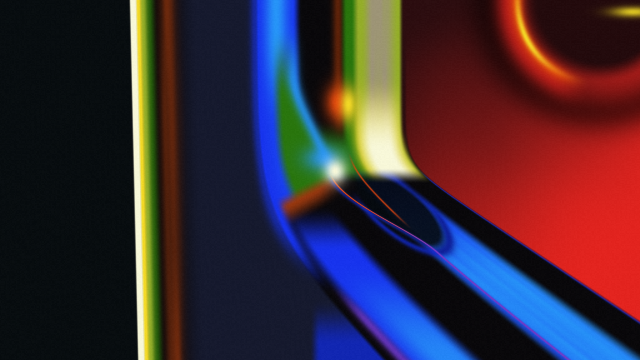
Give the GLSL for this background, as a WebGL 1 fragment shader.

```glsl
precision highp float;
uniform vec2 u_resolution;

const float ASPECT = 16.0 / 9.0;
const float GRAIN = 0.015;
const vec2 HOT_SPOT = vec2(0.931, 0.475);
const vec2 RING_CENTER = vec2(1.667, 0.0);
const float RING_RADIUS = 0.233;
const vec3 INK = vec3(0.035, 0.03, 0.04);
const vec3 VOID = vec3(0.03, 0.05, 0.06);
const vec3 NAVY = vec3(0.085, 0.10, 0.18);
const vec3 MAROON = vec3(0.17, 0.05, 0.06);
const vec3 RED = vec3(0.89, 0.14, 0.12);
const vec3 ORANGE = vec3(0.88, 0.27, 0.05);
const vec3 RUST = vec3(0.52, 0.19, 0.05);
const vec3 YELLOW = vec3(0.95, 0.85, 0.15);
const vec3 LIME = vec3(0.58, 0.68, 0.16);
const vec3 GREEN = vec3(0.16, 0.46, 0.05);
const vec3 BLUE = vec3(0.09, 0.20, 0.93);
const vec3 AZURE = vec3(0.15, 0.58, 0.97);
const vec3 VIOLET = vec3(0.45, 0.22, 0.78);
const vec3 PEARL = vec3(0.62, 0.57, 0.50);
const vec3 CREAM = vec3(0.97, 0.97, 0.85);

float hash(vec2 p) {
  return fract(sin(dot(p, vec2(127.1, 311.7))) * 43758.55);
}

float noise(vec2 p) {
  vec2 i = floor(p), f = fract(p);
  f = f * f * (3.0 - 2.0 * f);
  return mix(mix(hash(i), hash(i + vec2(1, 0)), f.x),
             mix(hash(i + vec2(0, 1)), hash(i + vec2(1, 1)), f.x), f.y);
}

float band(float x, float a, float b, float soft) {
  return smoothstep(a - soft, a + soft, x) * (1.0 - smoothstep(b - soft, b + soft, x));
}

float ridge(float x, float center, float width) {
  float t = (x - center) / width;
  return exp(-t * t);
}

float glow(vec2 p, vec2 center, vec2 radius) {
  vec2 q = (p - center) / radius;
  return exp(-dot(q, q));
}

// Vertical edge that bends smoothly into a slope below the given depth
float bentEdge(float depth, float x, float bend, float slope, float soft) {
  return x + slope * soft * log(1.0 + exp((depth - bend) / soft));
}

vec3 leftWall(vec2 p) {
  float t = p.x - 0.36 - 0.023 * p.y;
  float streak = noise(vec2(t * 70.0, p.y * 3.0));
  vec3 c = mix(INK, NAVY, smoothstep(0.09, 0.19, t));
  c = mix(c, GREEN * 0.75, band(t, 0.03, 0.065, 0.012));
  c = mix(c, RUST, ridge(t, 0.105, 0.024) * (0.55 + 0.45 * streak));
  c = mix(c, LIME, ridge(t, 0.036, 0.012));
  c = mix(c, YELLOW, band(t, 0.015, 0.031, 0.006));
  c = mix(c, CREAM, band(t, 0.0, 0.019, 0.004));
  c = mix(VOID, c, smoothstep(-0.004, 0.003, t));
  float patchMask = smoothstep(0.86, 0.89, p.x) * smoothstep(0.83, 0.96, p.y);
  return mix(c, BLUE * 0.75, patchMask);
}

vec3 redRoom(vec2 p) {
  float smoke = noise(p * 5.0) - 0.5;
  float light = (p.x - 1.13 + p.y) * 0.9 + 0.12 * smoke;
  vec3 c = mix(MAROON, RED, smoothstep(0.0, 1.15, light));
  // Curved reflection in the upper corner
  float r = length(p - RING_CENTER) + 0.008 * smoke;
  c *= 1.0 - 0.55 * ridge(r, 0.31, 0.06);
  c = mix(c, MAROON * 0.8, 1.0 - smoothstep(0.17, 0.23, r));
  float arc = 1.0 - smoothstep(1.53, 1.64, p.x);
  c = mix(c, RED * 0.8, ridge(r, RING_RADIUS + 0.02, 0.035) * arc);
  c = mix(c, ORANGE, ridge(r, RING_RADIUS, 0.018) * arc);
  c = mix(c, YELLOW, ridge(r, RING_RADIUS - 0.003, 0.009) * glow(p, vec2(1.47, 0.1), vec2(0.09, 0.12)));
  return mix(c, YELLOW * 0.9, glow(p, vec2(1.76, 0.033), vec2(0.06, 0.014)));
}

// Upright part of the tube; s runs across it from 0 to 1
vec3 upperTube(vec2 p, float s) {
  float d = p.y;
  vec3 c = mix(INK, BLUE, band(s, -0.02, 0.27, 0.03));
  c = mix(c, AZURE, ridge(s, 0.13, 0.075) * (1.0 - 0.85 * smoothstep(0.1, 0.36, d)));
  float inner = 0.24 + 0.2 * smoothstep(0.2, 0.48, d);
  c = mix(c, GREEN, band(s, 0.13, inner, 0.04) * smoothstep(0.08, 0.27, d));
  c = mix(c, GREEN, band(s, 0.36, 0.62, 0.06) * smoothstep(0.33, 0.43, d));
  c = mix(c, AZURE, 0.85 * ridge(s, inner, 0.045) * smoothstep(0.05, 0.25, d));
  c = mix(c, RUST * 0.7, ridge(s, 0.545, 0.035) * (1.0 - smoothstep(0.3, 0.4, d)));
  c = mix(c, GREEN, band(s, 0.58, 0.68, 0.025));
  c = mix(c, LIME, band(s, 0.66, 0.98, 0.025));
  float streak = noise(vec2(s * 35.0, d * 4.0));
  c = mix(c, PEARL, band(s, 0.74, 0.91, 0.04) * (0.65 + 0.35 * streak));
  c = mix(c, YELLOW, band(s, 0.64, 0.97, 0.05) * smoothstep(0.2, 0.4, d) * 0.7);
  c = mix(c, CREAM, band(s, 0.7, 0.93, 0.06) * smoothstep(0.22, 0.42, d));
  c = mix(c, MAROON, smoothstep(0.95, 0.99, s) * (1.0 - smoothstep(0.35, 0.46, d)));
  c = mix(c, ORANGE, glow(p, vec2(0.938, 0.285), vec2(0.033, 0.05)));
  return mix(c, YELLOW, glow(p, vec2(0.968, 0.29), vec2(0.022, 0.045)));
}

// Slanted part of the tube
vec3 lowerTube(vec2 p, float s) {
  float d = p.y;
  float grainLines = noise(vec2(s * 45.0, d * 3.0));
  vec3 c = INK;
  vec3 broad = mix(BLUE, AZURE, 0.85 * smoothstep(0.72, 1.0, d) * band(s, 0.12, 0.3, 0.07));
  c = mix(c, broad, band(s, 0.065, 0.29, 0.035) * smoothstep(0.57, 0.7, d));
  vec3 bright = mix(BLUE, AZURE, smoothstep(0.5, 0.8, d) * (0.75 + 0.25 * grainLines));
  c = mix(c, bright, band(s, 0.57, 0.82, 0.035) * (0.65 + 0.35 * smoothstep(0.48, 0.62, d)));
  // Dark lens under the bend
  vec2 q = p - vec2(1.11, 0.583);
  q = vec2(dot(q, vec2(0.78, 0.63)), dot(q, vec2(-0.63, 0.78)));
  float lens = length(q / vec2(0.165, 0.063));
  c = mix(c, BLUE * 0.65, ridge(lens, 1.03, 0.12) * smoothstep(0.52, 0.62, d));
  c = mix(c, vec3(0.02, 0.04, 0.06), 0.92 * (1.0 - smoothstep(0.8, 1.02, lens)));
  // Warm wedge beside the hot spot
  float wedge = d + 0.55 * (p.x - 0.86);
  c = mix(c, RUST * 1.15, band(wedge, 0.47, 0.57, 0.035) * (1.0 - smoothstep(0.88, 0.97, p.x)));
  // Rims and filaments
  c = mix(c, BLUE, ridge(s, 0.015, 0.035) * (1.0 - smoothstep(0.65, 0.82, d)));
  c = mix(c, VIOLET, 0.8 * ridge(s, 0.06, 0.022) * smoothstep(0.78, 0.9, d));
  float filament = 0.41 + 0.18 * smoothstep(0.5, 0.7, d);
  c = mix(c, BLUE, 0.5 * ridge(s, filament - 0.012, 0.018));
  c = mix(c, mix(ORANGE, VIOLET, smoothstep(0.55, 0.7, d)), ridge(s, filament, 0.006));
  return mix(c, BLUE * 0.8, 0.8 * ridge(s, 0.995, 0.008));
}

void main() {
  vec2 uv = gl_FragCoord.xy / u_resolution;
  vec2 p = vec2(uv.x * ASPECT, 1.0 - uv.y); // y is depth below the top
  float left = bentEdge(p.y, 0.713, 0.63, 0.95, 0.104);
  float right = bentEdge(p.y, 1.127, 0.46, 1.5, 0.03);
  float s = (p.x - left) / (right - left);

  vec3 color = mix(leftWall(p), redRoom(p), step(0.5, s));
  float bend = 0.488 + 0.5 * max(0.0, 0.93 - p.x);
  float lower = smoothstep(-0.022, 0.022, p.y - bend);
  vec3 tube = mix(upperTube(p, s), lowerTube(p, s), lower);
  color = mix(color, tube, band(s, 0.0, 1.0, 0.012));
  color = mix(color, BLUE, 0.6 * ridge(s, -0.01, 0.035) * (1.0 - smoothstep(0.6, 0.8, p.y)));

  // Hot spot where the tube folds
  color = mix(color, AZURE, 0.85 * glow(p, HOT_SPOT - vec2(0.035, 0.035), vec2(0.05, 0.035)));
  color = mix(color, CREAM, glow(p, HOT_SPOT, vec2(0.03, 0.034)));
  color = mix(color, ORANGE, 0.8 * ridge(s, 0.59, 0.007) * band(p.y, 0.45, 0.61, 0.03));
  color += GRAIN * (hash(floor(uv * vec2(512.0, 288.0))) - 0.5);
  gl_FragColor = vec4(clamp(color, 0.0, 1.0), 1.0);
}
```
